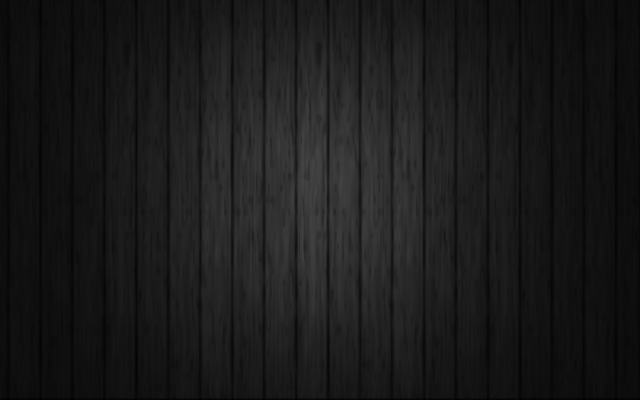
Write a Shadertoy shader that draws this texture.

```glsl
// Dark vertical wooden planks under a soft central glow
#define PLANK_WIDTH 0.04996
#define FIRST_SEAM 0.0130
#define REPEAT_PLANKS 6.0
#define SEAM_WIDTH 0.036
#define SEAM_DEPTH 0.50
#define GRAIN_DEPTH 0.62
#define GLOW_CENTER vec2(0.498, 0.53)
#define GLOW_RADIUS vec2(0.265, 0.43)
#define GLOW_LEVEL 0.188
#define BASE_LEVEL 0.047

float hash(vec2 p) {
    vec3 q = fract(vec3(p.xyx) * 0.1031);
    q += dot(q, q.yzx + 33.33);
    return fract((q.x + q.y) * q.z);
}

float noise(vec2 p) {
    vec2 cell = floor(p);
    vec2 f = fract(p);
    f = f * f * (3.0 - 2.0 * f);
    float low = mix(hash(cell), hash(cell + vec2(1.0, 0.0)), f.x);
    float high = mix(hash(cell + vec2(0.0, 1.0)), hash(cell + vec2(1.0, 1.0)), f.x);
    return mix(low, high, f.y);
}

// Long fibres, short dark pores and bent growth rings, centred near zero
float woodGrain(vec2 p, float board) {
    vec2 shift = vec2(board * 31.0, board * 17.0 + 5.0);
    float bend = noise(p * vec2(2.5, 7.0) + shift) - 0.5;
    float x = p.x + 0.10 * bend;
    float fibres = noise(vec2(x * 15.0, p.y * 8.0) + shift) - 0.5;
    float threads = noise(vec2(x * 10.0, p.y * 22.0) + shift + 30.0) - 0.5;
    float pores = smoothstep(0.62, 0.9, noise(vec2(x * 13.0, p.y * 34.0) + shift + 60.0));
    float bands = noise(vec2(x * 4.0, p.y * 4.0) + shift + 90.0) - 0.5;
    float rings = sin(26.0 * x + 16.0 * bend) * smoothstep(0.05, 0.35, abs(bend));
    return 0.42 * fibres + 0.28 * threads + 0.2 * bands + 0.06 * rings - 0.28 * (pores - 0.15);
}

// Soft groove around each plank edge, worn unevenly along its length
float seamShade(float across, float y, float seam, float pixel) {
    float d = abs(across - floor(across + 0.5));
    float wear = noise(vec2(seam * 13.0 + 3.0, y * 26.0));
    float strength = SEAM_DEPTH * mix(0.75, 1.1, hash(vec2(seam, 8.0))) * mix(0.75, 1.2, wear);
    float width = SEAM_WIDTH * mix(0.8, 1.2, wear);
    float soft = 0.028 + pixel;
    float groove = 1.0 - smoothstep(width - soft, width + soft, d);
    float shadow = exp(-d * 13.0);
    float bevel = exp(-pow((fract(across) - 0.12) / 0.04, 2.0));
    return (1.0 - strength * groove) * (1.0 - 0.2 * shadow) + 0.05 * bevel;
}

void mainImage(out vec4 fragColor, in vec2 fragCoord) {
    vec2 uv = fragCoord / iResolution.xy;
    float across = (uv.x - FIRST_SEAM) / PLANK_WIDTH;
    float pixel = 0.5 / (iResolution.x * PLANK_WIDTH);
    float board = mod(floor(across), REPEAT_PLANKS);
    float seam = mod(floor(across + 0.5), REPEAT_PLANKS);

    // Broad light with a narrow peak and a long tail
    vec2 r = (uv - GLOW_CENTER) / GLOW_RADIUS;
    float light = BASE_LEVEL + GLOW_LEVEL * exp(-pow(dot(r, r), 0.87));

    // Plank surface
    float tone = 1.0 + 0.05 * sin(board * 2.1 + 1.6);
    float grain = 1.0 + GRAIN_DEPTH * woodGrain(vec2(fract(across), uv.y), board);
    float value = light * tone * grain * seamShade(across, uv.y, seam, pixel);

    // Thin dark border at the bottom and right
    value *= mix(0.35, 1.0, smoothstep(0.002, 0.006, uv.y));
    value *= mix(0.6, 1.0, smoothstep(0.001, 0.004, 1.0 - uv.x));
    fragColor = vec4(vec3(value), 1.0);
}
```
